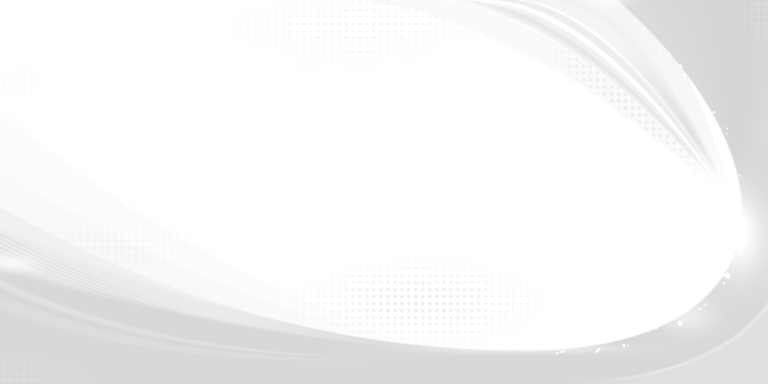
Write a Shadertoy shader that draws this background.

```glsl
// A bright oval sweep on pale grey, with ribbons, halftone dots and sparkles.
// Two fan coordinates label the curves that converge on the right tip and on
// the bottom of the oval; each ribbon is a band of one such coordinate.

#define GREY 0.847
#define CENTER vec2(0.828, 0.812)
#define RADII vec2(1.104, 0.724)
#define TILT -0.5
#define BOTTOM_X 1.38
#define DOT_PITCH 0.0182
#define SPARKLES 54

float hash(float n) { return fract(sin(n * 91.345) * 4375.85); }

// Soft-edged interval from a to b
float band(float x, float a, float b, float w) {
    return smoothstep(a - w, a + w, x) * (1.0 - smoothstep(b - w, b + w, x));
}

// Soft elliptical patch
float blob(vec2 p, vec2 c, vec2 r) {
    vec2 v = (p - c) / r;
    return exp(-dot(v, v));
}

// Tilted ellipse: 1 on its rim
float ellipseLevel(vec2 p) {
    vec2 v = (p - CENTER) / RADII;
    return sqrt((dot(v, v) - 2.0 * TILT * v.x * v.y) / (1.0 - TILT * TILT));
}

vec2 ellipsePoint(float t) {
    float c = cos(t);
    return CENTER + RADII * vec2(c, TILT * c + sqrt(1.0 - TILT * TILT) * sin(t));
}

// Oval on the right, joined to a long open curve on the left; negative inside
float sweepDistance(vec2 p, float level) {
    float t = max(BOTTOM_X - p.x, 0.0);
    float curve = 0.088 + 0.21 * t * t * t / (t + 0.1);
    return p.x > BOTTOM_X ? (level - 1.0) * 0.68 : (curve - p.y) * 0.92;
}

float halftone(vec2 p) {
    vec2 cell = (fract(p / DOT_PITCH) - 0.5) * DOT_PITCH;
    float soft = max(0.7 / iResolution.y, 0.001);
    return 1.0 - smoothstep(0.0052 - soft, 0.0052 + soft, length(cell));
}

void mainImage(out vec4 fragColor, in vec2 fragCoord) {
    vec2 p = fragCoord / iResolution.y;
    float px = 1.0 / iResolution.y;
    float level = ellipseLevel(p);
    float d = sweepDistance(p, level);

    // Upper fan: q is where the curve through p meets the top edge
    float s = min(pow(max(1.0 - p.y, 0.0) / 0.55, 0.556), 0.97);
    float q = (p.x - 1.92 * s) / (1.0 - s);
    float tip = 1.0 - smoothstep(0.78, 0.95, s);

    // Lower fan: h is where the curve through p meets the left edge
    float g = pow(max(1.0 - p.x / BOTTOM_X, 0.0), 1.8) + 0.03;
    float h = 0.07 + (p.y - 0.07) / g;
    float leftFade = 1.0 - smoothstep(0.5, 1.25, p.x);

    // Grey ground with broad streaks
    float outer = GREY;
    outer += 0.012 * sin(q * 9.0) * smoothstep(0.4, 0.7, p.y) * tip;
    outer += 0.075 * smoothstep(0.28, 0.32, h) * leftFade;
    outer += 0.025 * smoothstep(0.38, 0.41, h) * leftFade;
    float slant = h + 0.2 * p.x;
    outer += 0.035 * band(slant, 0.245, 0.265, 0.007) * leftFade;
    outer += 0.018 * band(slant, 0.19, 0.225, 0.004) * leftFade;

    // Pale band and rim at the lower right
    float lowerRight = smoothstep(1.45, 1.75, p.x) * (1.0 - smoothstep(0.2, 0.32, p.y));
    outer += 0.03 * smoothstep(1.112, 1.118, level) * lowerRight;
    outer += 0.03 * band(level, 1.114, 1.124, 0.004) * lowerRight;

    // White interior with left ribbons
    float inner = 1.0;
    inner -= 0.013 * (1.0 - smoothstep(0.52, 0.56, h)) * leftFade;
    inner -= 0.012 * (1.0 - smoothstep(0.60, 0.73, h)) * leftFade;
    inner -= 0.008 * band(h, 0.64, 0.69, 0.01) * leftFade;

    // Ribbons that taper toward the right tip
    float ribbons = 0.018 * band(q, 0.88, 1.12, 0.03);
    ribbons += 0.055 * band(q, 1.13, 1.24, 0.012) * smoothstep(0.0, 0.25, s);
    ribbons += 0.035 * band(q, 1.16, 1.20, 0.006);
    ribbons += 0.065 * band(q, 1.28, 1.33, 0.008);
    ribbons += 0.045 * band(q, 1.35, 1.62, 0.012) * (1.0 - 0.5 * s);
    ribbons += 0.015 * band(q, 1.43, 1.48, 0.02);
    ribbons += 0.09 * band(q, 1.35, 1.44, 0.05) * smoothstep(0.35, 0.8, s);
    inner -= ribbons * tip;

    // Halftone patches
    float dots = 0.06 * blob(p, vec2(1.09, 0.21), vec2(0.24, 0.085));
    dots += 0.026 * blob(p, vec2(0.92, 0.93), vec2(0.30, 0.10));
    dots += 0.018 * blob(p, vec2(0.30, 0.36), vec2(0.22, 0.09));
    dots += 0.012 * blob(p, vec2(0.04, 0.78), vec2(0.09, 0.09));
    dots += 0.05 * band(q, 0.92, 1.13, 0.03) * smoothstep(1.35, 1.6, p.x) * tip;
    inner -= dots * halftone(p);
    float cornerDots = blob(p, vec2(0.0), vec2(0.16, 0.06)) + blob(p, vec2(2.0, 1.0), vec2(0.07, 0.12));
    outer += 0.025 * cornerDots * halftone(p);

    float shade = mix(outer, inner, 1.0 - smoothstep(-px, px, d));

    // Fine parallel lines at the left
    float strand = h + 0.12 * p.x;
    float lines = pow(0.5 + 0.5 * cos(strand * 560.0), 3.0) * band(strand, 0.335, 0.385, 0.003);
    shade -= 0.05 * lines * (1.0 - smoothstep(0.3, 0.58, p.x));

    // Glows along the rim
    float glow = 0.85 * blob(p, vec2(1.92, 0.40), vec2(0.055, 0.10));
    glow += 0.30 * blob(p, vec2(1.94, 0.37), vec2(0.13, 0.11));
    glow += 0.55 * blob(p, vec2(1.79, 0.18), vec2(0.07, 0.045));
    glow += 0.60 * blob(p, vec2(1.35, 0.092), vec2(0.25, 0.012));
    glow += 0.60 * blob(p, vec2(1.58, 1.0), vec2(0.06, 0.02));
    glow += 0.65 * blob(p, vec2(0.03, 0.315), vec2(0.07, 0.022));

    // Scattered sparkles
    for (int i = 0; i < SPARKLES; i++) {
        float n = float(i) + 1.0;
        vec2 c = ellipsePoint(mix(-1.0, 0.75, hash(n)));
        c += 0.035 * (vec2(hash(n + 70.3), hash(n + 140.7)) - 0.5);
        float size = mix(0.002, 0.006, pow(hash(n + 211.1), 3.0));
        glow += 0.9 * (1.0 - smoothstep(size - px, size + px, length(p - c)));
    }
    shade = mix(shade, 1.0, clamp(glow, 0.0, 1.0));
    fragColor = vec4(vec3(clamp(shade, 0.0, 1.0)), 1.0);
}
```
